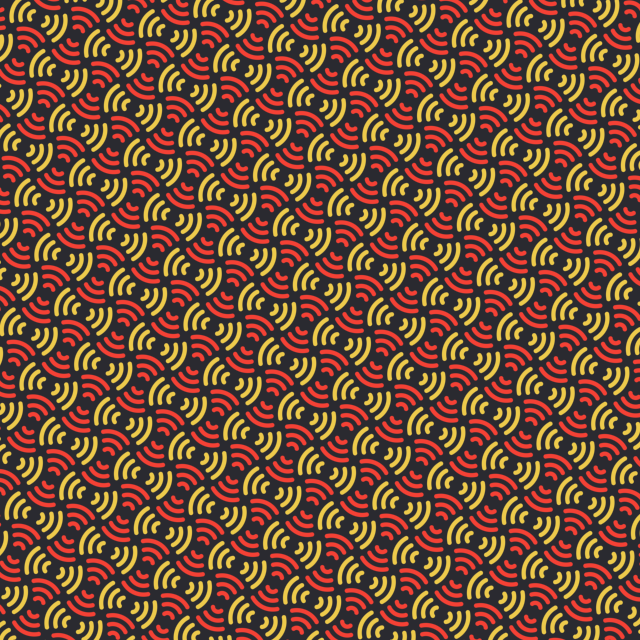
This pattern is drawn by a Shadertoy shader. Its source:

```glsl
// Tilted checkerboard of round-capped signal waves, alternating yellow and red.

const vec3 BACKGROUND = vec3(0.165, 0.165, 0.190);
const vec3 YELLOW     = vec3(0.930, 0.792, 0.294);
const vec3 RED        = vec3(0.955, 0.255, 0.207);

const float REPEATS = 11.0;               // same-coloured motifs per canvas side
const float CELLS   = REPEATS * sqrt(2.0); // checkerboard cells per canvas side
const float TILT    = radians(25.0);      // clockwise turn of the checkerboard
const vec2  ANCHOR  = vec2(0.503, 0.552); // centre of one yellow motif

// Motif sizes, in cells
const int   ARCS        = 3;
const float ARC_CENTRE  = 0.111;          // offset of the arc centre from the motif
const float FIRST_RADIUS = 0.127;
const float RADIUS_STEP  = 0.214;
const float FIRST_REACH = 0.110;          // half the chord of the smallest arc
const float REACH_STEP  = 0.109;
const float HALF_STROKE = 0.0525;

// Distance to an arc around the origin, symmetric about +x, for p.y >= 0
float arcDistance(vec2 p, float radius, float reach) {
    vec2 tip = vec2(sqrt(radius * radius - reach * reach), reach);
    bool insideSector = p.y * tip.x < p.x * tip.y;
    return insideSector ? abs(length(p) - radius) : length(p - tip);
}

// Two mirrored groups of arcs opening away from each other along x
float waveDistance(vec2 p) {
    p = abs(p) - vec2(ARC_CENTRE, 0.0);
    float d = 1e3;
    for (int i = 0; i < ARCS; i++) {
        float n = float(i);
        d = min(d, arcDistance(p, FIRST_RADIUS + RADIUS_STEP * n,
                                  FIRST_REACH + REACH_STEP * n));
    }
    return d - HALF_STROKE;
}

void mainImage(out vec4 fragColor, in vec2 fragCoord) {
    // Canvas to tilted cell space
    vec2 p = (fragCoord / iResolution.y - ANCHOR) * CELLS;
    float c = cos(TILT), s = sin(TILT);
    p = vec2(c * p.x - s * p.y, s * p.x + c * p.y);

    // Motifs overhang their cells, so neighbours are included
    vec2 home = floor(p + 0.5);
    float yellowDist = 1e3, redDist = 1e3;
    for (int y = -1; y <= 1; y++) {
        for (int x = -1; x <= 1; x++) {
            vec2 cell = home + vec2(x, y);
            vec2 q = p - cell;
            if (mod(cell.x + cell.y, 2.0) < 0.5) {
                yellowDist = min(yellowDist, waveDistance(q));
            } else {
                redDist = min(redDist, waveDistance(q.yx));
            }
        }
    }

    // Smooth edges and colour
    float edge = 0.8 * CELLS / iResolution.y;
    vec3 color = mix(BACKGROUND, YELLOW, smoothstep(edge, -edge, yellowDist));
    color = mix(color, RED, smoothstep(edge, -edge, redDist));
    fragColor = vec4(color, 1.0);
}
```
